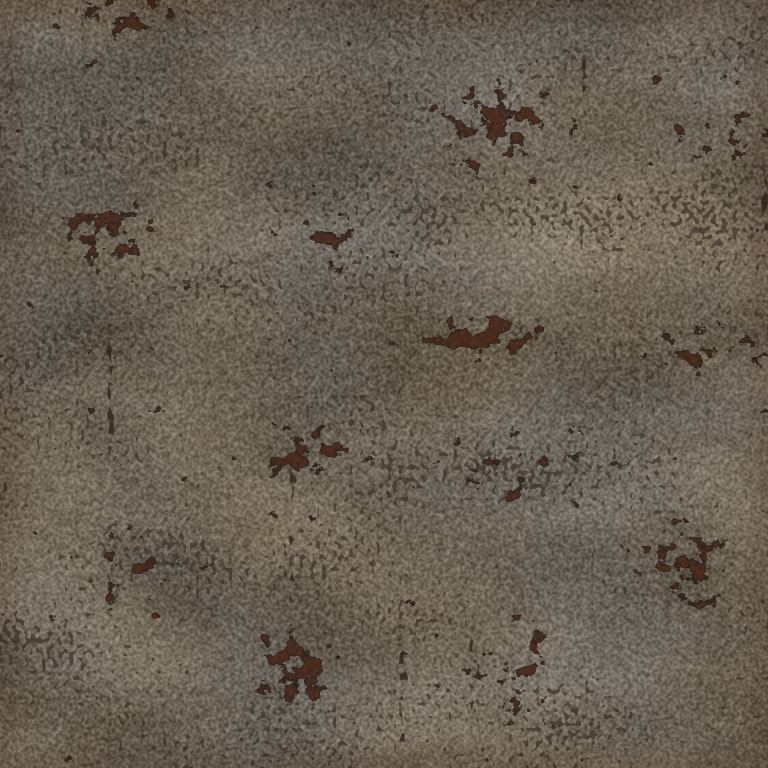
This texture is drawn by a three.js fragment shader. Its source:

```glsl
// Weathered, grainy metal plate: mottled grey-brown paint with cool stains,
// dark pits, flaked rust patches and broken vertical scratches.
// Layers of gradient noise are summed for tone and thresholded for damage.

varying vec2 vUv;

float hash(vec2 p) {
  vec3 q = fract(p.xyx * 0.1031);
  q += dot(q, q.yzx + 33.33);
  return fract((q.x + q.y) * q.z);
}

// Dot product of a random unit gradient with the offset from its corner.
float cornerSlope(vec2 cell, vec2 offset) {
  float angle = 6.2832 * hash(cell);
  return dot(vec2(cos(angle), sin(angle)), offset);
}

float gradientNoise(vec2 p) {
  vec2 i = floor(p);
  vec2 f = fract(p);
  vec2 u = f * f * f * (f * (f * 6.0 - 15.0) + 10.0);
  vec2 e = vec2(1.0, 0.0);
  float low = mix(cornerSlope(i, f), cornerSlope(i + e, f - e), u.x);
  float high = mix(cornerSlope(i + e.yx, f - e.yx), cornerSlope(i + 1.0, f - 1.0), u.x);
  return mix(low, high, u.y);
}

float fbm(vec2 p) {
  float sum = 0.0;
  float amplitude = 1.0;
  for (int i = 0; i < 5; i++) {
    sum += amplitude * gradientNoise(p);
    p = mat2(1.6, 1.2, -1.2, 1.6) * p + 17.3;
    amplitude *= 0.5;
  }
  return sum;
}

// Scattered elliptical clusters, each weaker than the one before.
float rustField(vec2 uv) {
  float field = -0.15;
  for (int i = 0; i < 13; i++) {
    float k = float(i);
    vec2 center = fract(vec2(0.63, 0.56) + k * vec2(0.7549, 0.5698));
    vec2 radius = mix(vec2(0.06, 0.035), vec2(0.11, 0.075),
                      vec2(hash(vec2(k, 3.0)), hash(vec2(k, 8.0))));
    float falloff = 1.0 - length((uv - center) / radius);
    field = max(field, falloff * (1.0 - 0.05 * k));
  }
  return field;
}

// Thin, wavering vertical lines that break up along their length.
float scratches(vec2 uv) {
  float cover = 0.0;
  for (int i = 0; i < 6; i++) {
    float k = float(i);
    vec2 center = fract(vec2(0.615, 0.13) + k * vec2(0.382, 0.587));
    float halfLength = mix(0.04, 0.11, hash(vec2(k, 21.0)));
    float wobble = 0.006 * gradientNoise(vec2(k * 9.7, uv.y * 35.0));
    float width = 0.002 + 0.006 * gradientNoise(vec2(uv.y * 60.0, k * 5.3));
    float across = abs(uv.x - center.x + wobble);
    float line = 1.0 - smoothstep(width - 0.001, width + 0.001, across);
    float along = abs(uv.y - center.y);
    cover = max(cover, line * (1.0 - smoothstep(halfLength - 0.02, halfLength, along)));
  }
  return cover;
}

void main() {
  vec2 uv = vUv;

  // Broad paint tint: warm tan against cool grey, coolest at the upper left.
  float coolStain = exp(-dot((uv - vec2(0.25, 0.78)) * vec2(2.8, 5.0),
                             (uv - vec2(0.25, 0.78)) * vec2(2.8, 5.0)));
  float tint = 0.45 + 1.1 * fbm(uv * vec2(2.5, 4.0) + 4.7) + 0.55 * coolStain;
  vec3 color = mix(vec3(0.45, 0.405, 0.335), vec3(0.415, 0.39, 0.36),
                   clamp(tint, 0.0, 1.0));

  // Mottling, smeared sideways, and fine grain.
  color += 0.11 * fbm(uv * vec2(3.5, 6.5) + 31.0) - 0.025 * coolStain;
  color += 0.17 * gradientNoise(mat2(0.8, 0.6, -0.6, 0.8) * uv * 210.0);
  color += 0.08 * gradientNoise(uv * 95.0 + 7.0);

  // Dark pits gather where the wear is greatest.
  float wear = fbm(uv * vec2(5.0, 9.0) + 52.0);
  float pits = gradientNoise(uv * vec2(140.0, 120.0) + 3.5) + 0.5 * wear;
  color = mix(color, vec3(0.22, 0.18, 0.15), 0.65 * smoothstep(0.33, 0.5, pits));

  // Flaked rust with a darker rim, ragged by noise.
  float flake = 0.9 * rustField(uv) + 1.1 * fbm(uv * vec2(38.0, 44.0) + 11.0) - 0.55;
  vec3 rust = mix(vec3(0.17, 0.125, 0.105), vec3(0.28, 0.155, 0.105),
                  smoothstep(0.05, 0.3, flake));
  rust += 0.05 * gradientNoise(uv * 160.0 + 19.0);
  color = mix(color, rust, 0.92 * smoothstep(-0.03, 0.09, flake));

  // Scratches, interrupted by noise.
  float gaps = smoothstep(-0.1, 0.1, gradientNoise(uv * vec2(30.0, 70.0) + 2.0));
  color = mix(color, vec3(0.2, 0.14, 0.115), 0.85 * gaps * scratches(uv));

  // Slightly browner, darker border.
  vec2 margin = min(uv, 1.0 - uv);
  float border = 1.0 - smoothstep(0.0, 0.05, min(margin.x, margin.y));
  color *= 1.0 - border * vec3(0.08, 0.12, 0.14);

  gl_FragColor = vec4(color, 1.0);
}
```
